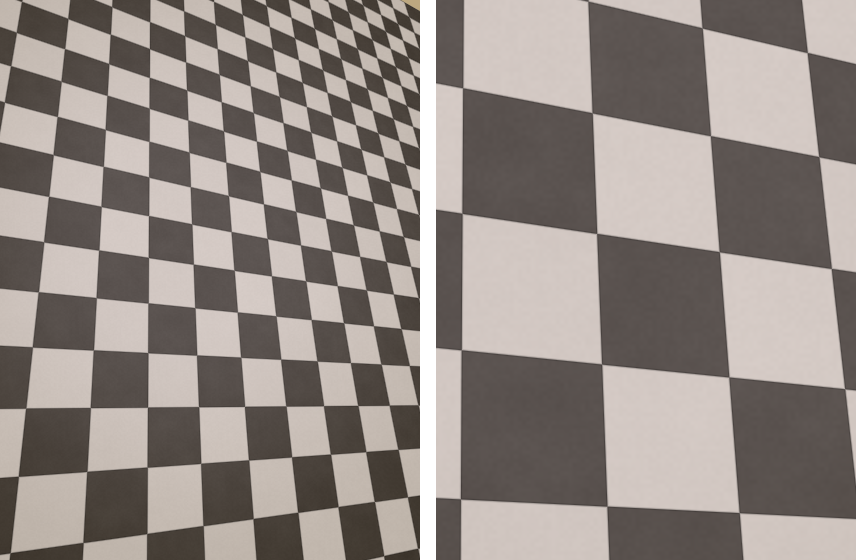
Left: the whole. Right: its middle third, enlarged.
A Shadertoy shader for this pattern:

```glsl
const vec3 LIGHT_LIT = vec3(0.828, 0.787, 0.767);
const vec3 LIGHT_DIM = vec3(0.745, 0.705, 0.665);
const vec3 DARK_LIT = vec3(0.358, 0.328, 0.316);
const vec3 DARK_DIM = vec3(0.250, 0.220, 0.185);
const vec3 BORDER = vec3(0.74, 0.66, 0.50);

// Perspective: tile coordinates (u, v, 1) to canvas, in canvas heights
const mat3 TILE_TO_CANVAS = mat3(
    0.1114, 0.0162, 0.0567,
    0.0133, 0.1151, 0.0482,
    0.2643, 0.2721, 1.0);

const float LAST_ROW = 18.0;      // tiling ends here, top right
const float SEAM_WIDTH = 0.012;   // in tiles
const float SEAM_DEPTH = 0.22;
const vec2 LIGHT_CENTER = vec2(0.33, 0.57);
const vec2 LIGHT_RANGE = vec2(0.12, 0.68);
const float TILE_VARIATION = 0.014;
const float MOTTLE = 0.022;
const float GRAIN = 0.014;

float hash(vec2 p) {
    return fract(sin(dot(p, vec2(127.1, 311.7))) * 43758.5453);
}

float noise(vec2 p) {
    vec2 i = floor(p), f = fract(p);
    f = f * f * (3.0 - 2.0 * f);
    return mix(mix(hash(i), hash(i + vec2(1, 0)), f.x),
               mix(hash(i + vec2(0, 1)), hash(i + vec2(1, 1)), f.x), f.y);
}

float fbm(vec2 p) {
    float sum = 0.0, amplitude = 0.5;
    for (int i = 0; i < 4; i++) {
        sum += amplitude * noise(p);
        p = p * 2.1 + 7.3;
        amplitude *= 0.5;
    }
    return sum;
}

void mainImage(out vec4 fragColor, in vec2 fragCoord) {
    vec2 canvas = fragCoord / iResolution.y;
    vec3 projected = inverse(TILE_TO_CANVAS) * vec3(canvas, 1.0);
    vec2 tile = projected.xy / projected.z;
    vec2 pixel = fwidth(tile);

    // Antialiased checker: product of two square waves
    vec2 id = floor(tile);
    vec2 toEdge = 0.5 - abs(fract(tile) - 0.5);
    vec2 wave = (1.0 - 2.0 * mod(id, 2.0)) * clamp(2.0 * toEdge / pixel, 0.0, 1.0);
    float checker = 0.5 + 0.5 * wave.x * wave.y;

    // Uneven room light
    float dim = smoothstep(LIGHT_RANGE.x, LIGHT_RANGE.y, distance(canvas, LIGHT_CENTER));
    vec3 color = mix(mix(DARK_LIT, DARK_DIM, dim), mix(LIGHT_LIT, LIGHT_DIM, dim), checker);

    // Thin dark seams
    vec2 seam = 1.0 - smoothstep(vec2(0.0), 0.5 * SEAM_WIDTH + pixel, toEdge);
    color *= 1.0 - SEAM_DEPTH * max(seam.x, seam.y);

    // Tile variation, cloudy wear (stronger on dark tiles) and fine grain
    color += TILE_VARIATION * (hash(id) - 0.5);
    color += MOTTLE * mix(1.6, 0.6, checker) * (fbm(tile * 3.0) - 0.47);
    color += GRAIN * (noise(canvas * 400.0) - 0.5);

    // Plain border beyond the last row
    float beyond = smoothstep(-0.5, 0.5, (tile.y - LAST_ROW) / pixel.y);
    color = mix(color, BORDER, beyond);

    fragColor = vec4(color, 1.0);
}
```
